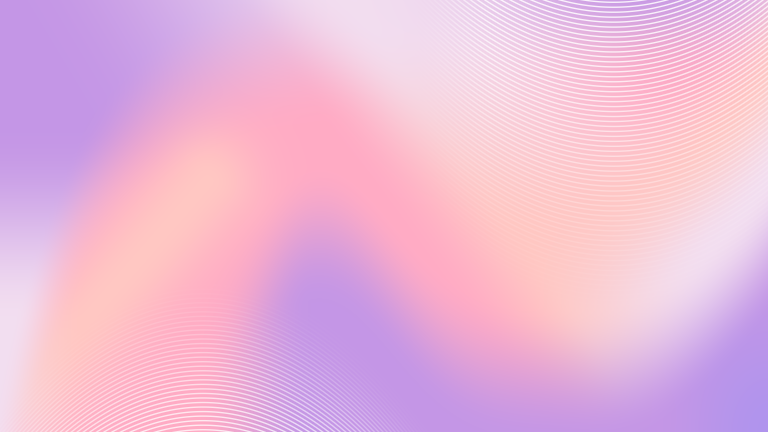
Give the GLSL for this background, as a WebGL 1 fragment shader.

```glsl
precision highp float;

uniform vec2 u_resolution;

const vec3 PURPLE = vec3(0.77, 0.59, 0.90);
const vec3 BLUE_VIOLET = vec3(0.69, 0.58, 0.93);
const vec3 PINK = vec3(1.00, 0.67, 0.77);
const vec3 PEACH = vec3(1.00, 0.78, 0.76);
const vec3 PALE = vec3(0.95, 0.87, 0.94);

// Smooth fall from 1 to 0 as v rises from low to high.
float fall(float low, float high, float v) {
    return 1.0 - smoothstep(low, high, v);
}

float glow(vec2 offset, vec2 radii) {
    vec2 q = offset / radii;
    return exp(-dot(q, q));
}

float segmentDistance(vec2 p, vec2 a, vec2 b) {
    vec2 ab = b - a;
    float t = clamp(dot(p - a, ab) / dot(ab, ab), 0.0, 1.0);
    return length(p - a - ab * t);
}

// Thin contour lines of a level field with the given horizontal slope.
float contourLines(float level, float slope, float spacing) {
    float offset = abs(fract(level / spacing) - 0.5) * spacing;
    float dist = offset / sqrt(1.0 + slope * slope);
    return clamp((0.0016 - dist) * u_resolution.y + 0.5, 0.0, 1.0);
}

void main() {
    // Height is 1, width is 16:9.
    vec2 p = gl_FragCoord.xy / u_resolution * vec2(16.0 / 9.0, 1.0);

    // Purple corner fading to pale along the top and down the left side.
    float paleTop = smoothstep(0.05, 0.95, p.x + 0.6 * (p.y - 1.0));
    float paleLeft = fall(0.25, 0.7, p.y);
    vec3 color = mix(PURPLE, PALE, 1.0 - (1.0 - paleTop) * (1.0 - paleLeft));

    // Pink hump with a peach streak on its left flank.
    float humpTop = 0.94 - 0.98 * exp(-4.6 * p.x);
    float hump = fall(-0.2, 0.16, p.y - humpTop) * smoothstep(-0.1, 0.2, p.x);
    float streak = segmentDistance(p, vec2(0.06, 0.1), vec2(0.48, 0.58)) / 0.12;
    color = mix(color, mix(PINK, PEACH, exp(-streak * streak)), hump);

    // Peach valley right of the diagonal ridge, paler towards the top.
    float ridge = p.x + 0.72 * p.y - 1.265;
    vec3 valley = mix(PEACH, PALE, smoothstep(0.45, 0.95, p.y));
    valley = mix(valley, PINK, glow(p - vec2(1.58, 0.83), vec2(0.32, 0.22)));
    valley = mix(valley, PURPLE, glow(p - vec2(1.48, 1.04), vec2(0.31, 0.13)));

    // Purple floor: an arch in the middle and a rising right edge.
    float rise = max(p.x - 1.35, 0.0);
    float archOffset = (p.x - 0.74) / 0.24;
    float floorTop = 0.13 + 0.33 * exp(-archOffset * archOffset) + 1.6 * rise * rise;
    float above = p.y - floorTop;

    // Peach and pale bands beside the rising edge.
    float rightSide = smoothstep(1.2, 1.65, p.x);
    valley = mix(valley, PEACH, rightSide * fall(0.35, 0.65, above));
    valley = mix(valley, PALE, rightSide * fall(0.15, 0.45, above));
    color = mix(color, valley, smoothstep(0.0, 0.28, ridge));

    float corner = smoothstep(1.5, 1.78, p.x) * fall(0.0, 0.4, p.y);
    float basin = fall(-0.16, 0.16, above) * smoothstep(0.45, 0.72, p.x);
    color = mix(color, mix(PURPLE, BLUE_VIOLET, corner), basin);

    // Cupped lines at the upper right.
    float dx = p.x - 1.42;
    float cup = p.y - 1.1 * dx * dx;
    float cupLines = contourLines(cup, 2.2 * dx, 0.0115);
    cupLines *= smoothstep(0.25, 1.0, cup) * smoothstep(0.95, 1.15, p.x);
    color = mix(color, vec3(1.0), 0.85 * cupLines);

    // Arched lines at the lower left.
    dx = p.x - 0.47;
    float arch = p.y + 1.3 * dx * dx;
    float archLines = contourLines(arch, 2.6 * dx, 0.0105) * fall(0.0, 0.36, arch);
    color = mix(color, vec3(1.0), 0.75 * archLines);

    gl_FragColor = vec4(color, 1.0);
}
```
